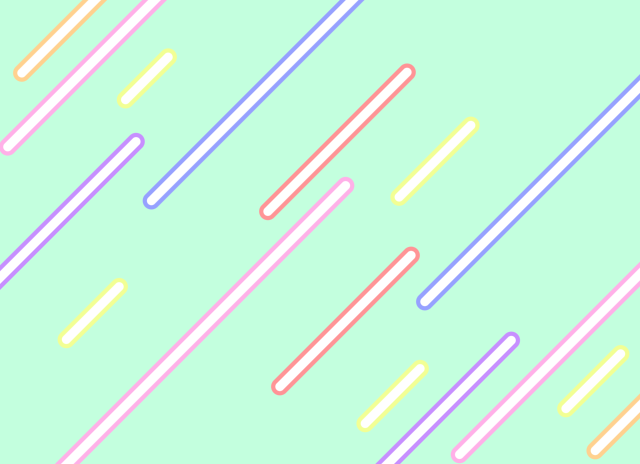
This pattern is drawn by a WebGL 1 fragment shader. Its source:

```glsl
precision highp float;

uniform vec2 u_resolution;

#define STREAK_COUNT 16
#define OUTER_RADIUS 0.0188
#define CORE_RADIUS 0.0097
#define LANE_JITTER 0.03
#define OVERSHOOT 0.1
#define MINT vec3(0.765, 1.0, 0.871)
#define YELLOW vec3(0.95, 1.0, 0.58)
#define PINK vec3(1.0, 0.69, 0.91)

float hash(float n) {
  n = fract(n * 0.1031);
  n *= n + 33.33;
  n *= n + n;
  return fract(n);
}

// Rim colour in rgb, covered fraction of the lane in a
vec4 streakKind(float rank) {
  if (rank < 0.5) return vec4(PINK, 0.6);
  if (rank < 1.5) return vec4(1.0, 0.58, 0.59, 0.3);
  if (rank < 2.5) return vec4(0.59, 0.63, 1.0, 0.57);
  if (rank < 3.5) return vec4(0.78, 0.56, 1.0, 0.49);
  if (rank < 4.5) return vec4(PINK, 0.95);
  return vec4(1.0, 0.82, 0.56, 0.77);
}

void main() {
  float aspect = u_resolution.x / u_resolution.y;
  float softness = 0.75 / u_resolution.y;
  vec2 p = gl_FragCoord.xy / u_resolution.y;

  // Diagonal axes, both stretched by sqrt(2)
  float across = p.x + 1.0 - p.y;
  float along = p.x - 1.0 + p.y;
  float laneStep = (1.0 + aspect) / (float(STREAK_COUNT) + 1.5);

  vec3 color = MINT;
  for (int i = 0; i < STREAK_COUNT; i++) {
    float id = float(i);
    float lane = (id + 1.5) * laneStep + LANE_JITTER * (hash(id + 3.0) - 0.5);

    // Part of the lane inside the canvas
    float low = max(-lane, lane - 2.0);
    float high = min(lane, 2.0 * aspect - lane);

    // Every third streak is a short dash, the others run through the kinds
    bool isDash = mod(id, 3.0) > 1.5;
    float order = id - floor((id + 1.0) / 3.0);
    float rank = abs(mod(order, 10.0) - 5.0);
    if (order > 9.5) rank = 5.0;
    vec4 kind = streakKind(rank);
    vec3 rim = isDash ? YELLOW : kind.rgb;
    float span = isDash ? 0.16 + 0.17 * hash(id + 17.0) : kind.a * (high - low);

    // Loose streaks show both ends, the others leave the canvas at one end
    bool isLoose = isDash || abs(rank - 1.0) < 0.5;
    float anchor = mod(order, 3.0) > 1.5 ? 0.0 : 1.0;
    if (isLoose) {
      anchor = mix(0.75, 0.2, mod(id, 2.0)) + 0.14 * (hash(id + 41.0) - 0.5);
    }
    float extra = isLoose ? 0.0 : OVERSHOOT;
    float start = low + (high - low - span) * anchor;
    float end = start + span + extra * anchor;
    start -= extra * (1.0 - anchor);

    // Capsule with a coloured rim and a white core
    vec2 offset = vec2(across - lane, along - clamp(along, start, end));
    float dist = length(offset) * 0.70711;
    color = mix(rim, color, smoothstep(-softness, softness, dist - OUTER_RADIUS));
    color = mix(vec3(1.0), color, smoothstep(-softness, softness, dist - CORE_RADIUS));
  }
  gl_FragColor = vec4(color, 1.0);
}
```
